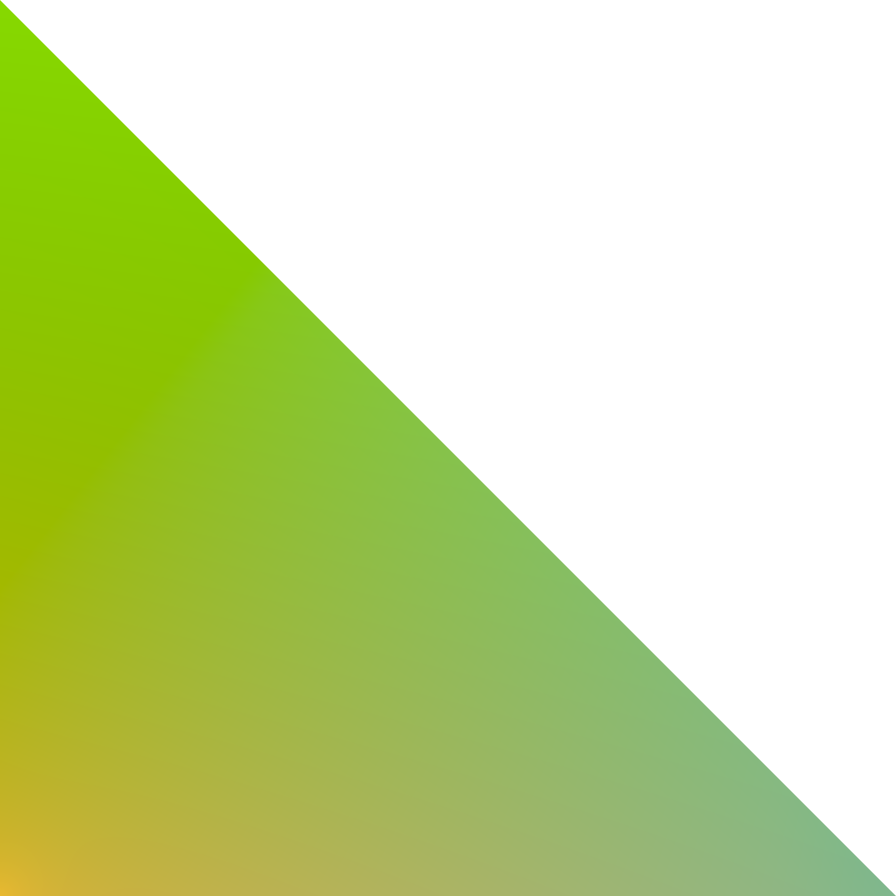
A WebGL 2 fragment shader for this background:

```glsl
#version 300 es
precision highp float;
// A white field cut by a diagonal over a lime, amber and teal gradient triangle.

uniform vec2 u_resolution;
out vec4 fragColor;

const vec3 WHITE = vec3(1.0);

// Red: a base level, warmed toward the lower left corner
const float RED_BASE = 0.525;
const float RED_WARMTH = 0.30;
const float WARM_FALLOFF_LEFT = 2.3;    // exponent along the left side
const float RED_COOLING = 0.025;        // loss at the right tip

// Green: a floor that climbs with height
const float GREEN_FLOOR = 0.69;
const vec3 GREEN_RISE = vec3(0.028, 0.07, 0.09);  // by x, y and y squared

// Blue: zero above a slanted fold, then a curved rise below it
const float FOLD_HEIGHT = 0.34;
const float FOLD_SLOPE = 1.276;
const float BLUE_GAIN = 0.40;
const float BLUE_POWER = 0.68;
const float BLUE_STEP = 0.20;
const float BLUE_STEP_WIDTH = 0.06;

// Small glow in the lower left corner
const vec3 CORNER_GLOW = vec3(0.09, 0.035, 0.0);
const float CORNER_RADIUS = 0.045;

float redLevel(vec2 p) {
    float inside = clamp(1.0 - p.x - p.y, 0.0, 1.0);
    float leftness = p.y / max(p.x + p.y, 1e-4);
    float warmth = mix(inside, pow(inside, WARM_FALLOFF_LEFT), leftness);
    return RED_BASE + RED_WARMTH * warmth
         - RED_COOLING * smoothstep(0.85, 1.0, p.x);
}

float greenLevel(vec2 p) {
    return GREEN_FLOOR + dot(GREEN_RISE, vec3(p, p.y * p.y));
}

float blueLevel(vec2 p) {
    float depth = max(FOLD_HEIGHT + FOLD_SLOPE * p.x - p.y, 0.0);
    float crease = BLUE_STEP * p.x * p.y * smoothstep(0.0, BLUE_STEP_WIDTH, depth);
    return BLUE_GAIN * pow(depth, BLUE_POWER) + crease;
}

vec3 triangleColor(vec2 p) {
    vec3 color = vec3(redLevel(p), greenLevel(p), blueLevel(p));
    return color + CORNER_GLOW * exp(-length(p) / CORNER_RADIUS);
}

void main() {
    vec2 p = gl_FragCoord.xy / u_resolution;

    // Signed distance to the diagonal, smoothed over about one pixel
    float edge = (p.x + p.y - 1.0) * inversesqrt(2.0);
    float blur = 0.75 / min(u_resolution.x, u_resolution.y);
    float outside = smoothstep(-blur, blur, edge);

    fragColor = vec4(mix(triangleColor(p), WHITE, outside), 1.0);
}
```
